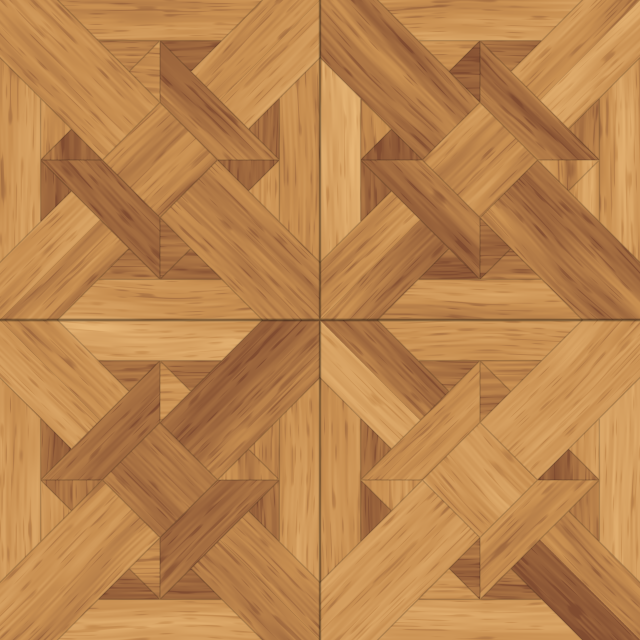
Reproduce this pattern procedurally as a WebGL 1 fragment shader.

```glsl
precision highp float;

uniform vec2 u_resolution;

#define TILES 2.0
#define BAND 0.18
#define RING 0.373
#define SEAM_WIDTH 0.005
#define JOINT_WIDTH 0.004
#define GRAIN 0.34
#define FIGURE 0.42
#define PORES 0.32
#define DARK_WOOD vec3(0.63, 0.415, 0.245)
#define MID_WOOD vec3(0.785, 0.56, 0.315)
#define LIGHT_WOOD vec3(0.88, 0.68, 0.43)

float hash(vec2 p) {
  vec3 q = fract(vec3(p.xyx) * 0.1031);
  q += dot(q, q.yzx + 33.33);
  return fract((q.x + q.y) * q.z);
}

float noise(vec2 p) {
  vec2 i = floor(p), f = fract(p);
  f = f * f * (3.0 - 2.0 * f);
  vec2 e = vec2(0.0, 1.0);
  return mix(mix(hash(i), hash(i + e.yx), f.x),
             mix(hash(i + e.xy), hash(i + e.yy), f.x), f.y);
}

vec4 perTile(vec2 tile, vec4 bl, vec4 br, vec4 tl, vec4 tr) {
  return mix(mix(bl, br, tile.x), mix(tl, tr, tile.x), tile.y);
}

vec3 woodColor(float tone) {
  return tone < 0.5 ? mix(DARK_WOOD, MID_WOOD, tone * 2.0)
                    : mix(MID_WOOD, LIGHT_WOOD, tone * 2.0 - 1.0);
}

// Tone change from grain; g.x runs along the fibres, g.y across them
float grainTone(vec2 g, float seed, float streak) {
  g += vec2(seed * 37.0, seed * 11.0);
  g.y += 0.025 * (noise(g * vec2(3.0, 5.0)) - 0.5);
  float fine = noise(g * vec2(7.0, 130.0)) - 0.5;
  float figure = noise(g * vec2(1.5, 17.0)) - 0.5;
  float pore = smoothstep(0.68, 0.95, noise(g * vec2(13.0, 190.0)));
  return GRAIN * fine + FIGURE * (0.5 + streak) * figure - PORES * pore;
}

vec3 parquet(vec2 uv) {
  vec2 grid = uv * TILES;
  vec2 tile = floor(grid);
  vec2 p = fract(grid) - 0.5;
  vec2 kind = mod(tile, 2.0);
  if (kind.y < 0.5) p.x = -p.x; // lower row is mirrored

  // x, y: upper and lower through band; z, w: upper and lower cross band
  vec4 bandTone = perTile(kind, vec4(0.02, 0.48, 0.6, 0.3), vec4(0.65, 0.68, 0.45, 0.12),
                          vec4(0.48, 0.42, 0.65, 0.47), vec4(0.08, 0.1, 0.6, 0.38));
  // strip tone, centre tone, plank split, streakiness
  vec4 trim = perTile(kind, vec4(0.15, 0.2, 0.03, 0.4), vec4(0.48, 0.6, 0.32, 0.1),
                      vec4(0.15, 0.35, 0.04, 0.4), vec4(0.06, 0.4, 0.15, 0.8));

  float a = p.x + p.y, b = p.x - p.y;
  vec2 q = abs(p);
  float s = q.x + q.y, m = max(q.x, q.y);
  float axisGap = 1.4 * min(q.x, q.y);
  float bandGap = min(abs(a), abs(b)) - BAND;
  bool sameSign = p.x * p.y > 0.0;
  float quadrant = step(0.0, p.x) + 2.0 * step(0.0, p.y);
  float octant = quadrant + 4.0 * step(q.y, q.x);
  float side = q.x > q.y ? step(0.0, p.x) : 2.0 + step(0.0, p.y);
  vec2 falling = vec2(b, a) * 0.707, rising = falling.yx;
  vec2 sideways = q.x > q.y ? p.yx : p;

  // Each piece sets its tone, fibre direction, identity and edge distance
  float tone, edge, id;
  vec2 fibre;
  if (s < BAND) { // centre square
    tone = trim.y; fibre = rising; id = 1.0;
    edge = BAND - s;
  } else if (abs(a) < BAND) { // through band
    tone = b < 0.0 ? bandTone.x : bandTone.y;
    fibre = falling; id = 10.0 + quadrant;
    edge = min(BAND - abs(a), s - BAND);
  } else if (sameSign && s < RING) { // strip over the cross band
    tone = trim.x; fibre = falling; id = 20.0 + quadrant;
    edge = min(min(s - BAND, RING - s), axisGap);
  } else if (abs(b) < BAND) { // cross band of two planks
    tone = (a > 0.0 ? bandTone.z : bandTone.w) + trim.z * sign(a * b);
    fibre = rising; id = 30.0 + quadrant + 4.0 * step(0.0, b);
    edge = min(min(BAND - abs(b), s - RING), abs(b) + 0.002);
  } else {
    fibre = sideways;
    id = m > RING ? 60.0 + side : (s < RING ? 40.0 : 50.0) + octant;
    float pick = hash(vec2(id, 7.0) + tile * 19.0);
    if (m > RING) { // outer frame
      tone = mix(0.52, 0.84, pick);
      edge = min(bandGap, 1.4 * (m - RING));
    } else if (s < RING) { // triangle beside a strip end
      tone = mix(0.0, 0.8, pick * pick);
      edge = min(min(bandGap, RING - s), axisGap);
    } else { // triangle inside the frame
      tone = mix(0.0, sameSign ? 0.3 : 0.65, pick);
      edge = min(min(bandGap, s - RING), 1.4 * (RING - m));
    }
  }

  float seed = hash(vec2(id, 3.0) + tile * 31.0);
  tone += 0.08 * (seed - 0.5) + grainTone(fibre, seed, trim.w + 0.5 * seed);
  vec3 color = woodColor(clamp(tone, -0.4, 1.15));
  color *= 1.0 - 0.2 * (1.0 - smoothstep(0.0, SEAM_WIDTH, edge));

  // Joints between neighbouring tiles
  vec2 joint = abs(grid - clamp(floor(grid + 0.5), 1.0, TILES - 1.0));
  float gap = min(joint.x, joint.y * 0.85);
  return color * (1.0 - 0.42 * (1.0 - smoothstep(0.0, JOINT_WIDTH * 1.5, gap)));
}

void main() {
  // Average nine samples per pixel to smooth the edges
  vec3 sum = vec3(0.0);
  for (int i = 0; i < 3; i++) {
    for (int j = 0; j < 3; j++) {
      vec2 offset = (vec2(float(i), float(j)) - 1.0) / 3.0;
      sum += parquet((gl_FragCoord.xy + offset) / u_resolution);
    }
  }
  gl_FragColor = vec4(sum / 9.0, 1.0);
}
```
